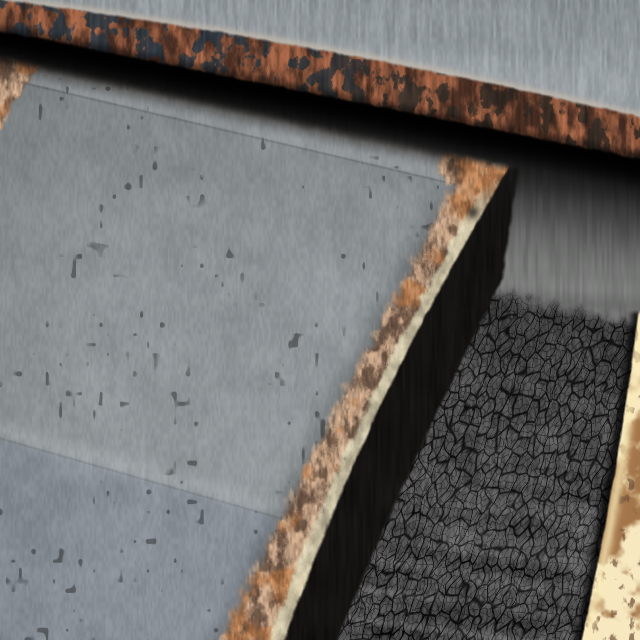
A WebGL 2 fragment shader for this texture:

```glsl
#version 300 es
precision highp float;
// Weathered slab with a rusty rim, under a rusted beam and beside cracked timber.
// Curved boundaries split the canvas into parts, painted back to front;
// value noise gives rust and grain, stretched Voronoi cells give the cracks.
uniform vec2 u_resolution;
out vec4 fragColor;

float hash(vec2 p) {
  vec3 q = fract(p.xyx * 0.1031);
  q += dot(q, q.yzx + 33.33);
  return fract((q.x + q.y) * q.z);
}

float noise(vec2 p) {
  vec2 i = floor(p), f = fract(p);
  f = f * f * (3.0 - 2.0 * f);
  return mix(mix(hash(i), hash(i + vec2(1, 0)), f.x),
             mix(hash(i + vec2(0, 1)), hash(i + 1.0), f.x), f.y);
}

float fbm(vec2 p) {
  float sum = 0.0, amp = 0.53;
  for (int i = 0; i < 4; i++) {
    sum += amp * noise(p);
    p = p * 2.03 + 17.3;
    amp *= 0.5;
  }
  return sum;
}

// Gap between the two nearest cell centres: near zero on a crack
float crackGap(vec2 p) {
  float near = 9.0, second = 9.0;
  for (int k = 0; k < 9; k++) {
    vec2 c = floor(p) + vec2(k % 3, k / 3) - 1.0;
    float d = length(p - c - 0.1 - 0.8 * vec2(hash(c), hash(c + 71.7)));
    second = min(second, max(near, d));
    near = min(near, d);
  }
  return second - near;
}

// Smooth coverage where d is positive
float cover(float d, float soft) {
  float w = soft + 0.8 / u_resolution.y;
  return smoothstep(-w, w, d);
}

float line(float d, float width) { return exp(-d * d / (width * width)); }

void main() {
  vec2 p = gl_FragCoord.xy / u_resolution;
  float x = p.x, y = p.y, down = 1.0 - y;
  float coarse = fbm(p * 22.0), medium = fbm(p * vec2(75, 50) + 9.0);
  float fine = noise(p * vec2(330, 110)) - 0.5, streak = noise(p * vec2(260, 22)) - 0.5;
  float rough = (medium - 0.5) * 0.012;

  // Boundaries
  float underBeam = down - 0.048 - 0.2 * x;
  float overBeam = x * (0.13 + 0.053 * x) - down;
  float intoSlab = down - 0.091 - 0.217 * x + 0.3 * rough;
  float rimIn = x - 0.345 - y * (0.48 + 0.051 * y);
  float rimOut = x - 0.445 - y * (0.346 + 0.175 * y);
  float faceEdge = min(0.527 + y * (0.407 + 0.088 * y), 0.703 + 0.145 * y);
  float intoPlank = x - 0.909 - y * (0.22 - 0.09 * y) + 0.3 * rough;

  // Shaded metal floor with horizontal sheen
  float sheen = noise(vec2(x * 2.0, (down - 0.06 * x) * 38.0));
  vec3 col = vec3(0.35, 0.355, 0.35) + 0.1 * sheen + 0.07 * streak;
  col *= mix(0.1, 1.08, smoothstep(0.0, 0.19, underBeam));

  // Cracked timber, leaning along its length
  vec2 lean = vec2(x - 0.32 * y, y + 0.12 * x) + 0.008 * noise(p * 60.0);
  vec3 timber = vec3(0.36, 0.355, 0.36) * (0.7 + 0.4 * coarse + 0.35 * fine);
  timber *= mix(0.28, 1.0, smoothstep(0.0, 0.19, crackGap(lean * vec2(62, 33)) + 0.12 * coarse - 0.06));
  timber *= mix(0.62, 1.0, smoothstep(0.0, 0.22, crackGap(lean * vec2(120, 75))));
  float rows = noise(vec2(x * 5.0, (down - 0.13 * x) * 85.0));
  timber += 0.16 * (rows - 0.45) * smoothstep(0.4, 0.1, y);
  timber *= 1.0 - 0.25 * smoothstep(0.35, 0.55, y);
  col = mix(col, timber, cover(down - 0.28 - 0.23 * x + 2.0 * rough, 0.014));

  // Sunlit plank
  vec3 plank = mix(vec3(0.64, 0.46, 0.29), vec3(0.97, 0.91, 0.75), smoothstep(0.32, 0.53, coarse));
  plank = mix(plank, vec3(0.43, 0.31, 0.22), 0.7 * smoothstep(0.59, 0.72, medium));
  plank = mix(plank, vec3(0.98, 0.92, 0.72), 0.7 * line(intoPlank - 0.008, 0.009));
  float plankEnd = cover(0.512 - y, 0.004);
  col *= 1.0 - 0.75 * plankEnd * line(intoPlank + 0.004, 0.01);
  col = mix(col, plank, cover(intoPlank, 0.001) * plankEnd);

  // Slab side in deep shadow
  vec3 face = vec3(0.065, 0.06, 0.052) + 0.035 * streak + 0.025 * coarse;
  col = mix(col, face, cover(faceEdge - x + 0.4 * rough, 0.003) * cover(0.738 - y, 0.004));

  // Slab surface: painted grey, seams, pits
  vec3 slab = vec3(0.505, 0.527, 0.538) + 0.08 * coarse + 0.05 * fine;
  slab += 0.035 * fbm(p * vec2(90, 14)) - 0.017;
  slab *= 1.03 - 0.13 * smoothstep(0.5, 0.95, y) - 0.05 * smoothstep(0.2, 0.0, x);
  float seamHigh = down - 0.121 - 0.235 * x, seamLow = down - 0.685 - 0.285 * x;
  slab += 0.05 * cover(-seamHigh, 0.003) - 0.09 * line(seamHigh, 0.002);
  slab += 0.045 * line(seamLow + 0.014, 0.017) - 0.06 * line(seamLow, 0.002);
  slab -= vec3(0.03, 0.027, 0.01) * cover(seamLow, 0.005);
  float pits = smoothstep(0.82, 0.93, noise(p * vec2(95, 65) + 31.0));
  slab *= 1.0 - 0.35 * pits * smoothstep(0.5, 0.7, noise(p * 17.0));
  slab *= 1.0 - 0.16 * line(rimIn, 0.022);

  // Bare rusty rim, torn corners and pale outer lip
  vec3 rim = mix(vec3(0.41, 0.32, 0.26), vec3(0.76, 0.63, 0.52), smoothstep(0.3, 0.65, medium));
  rim = mix(rim, vec3(0.72, 0.45, 0.25), 0.6 * smoothstep(0.5, 0.7, coarse));
  rim *= 1.0 + 0.3 * fine;
  float corner = 0.058 - length((p - vec2(0.755, 0.738)) * vec2(0.85, 1.5));
  float bare = max(cover(rimIn + 2.0 * rough, 0.009), cover(corner + 2.0 * rough, 0.004));
  slab = mix(slab, rim, max(bare, cover(0.195 - down - 1.45 * x + 3.0 * rough, 0.007)));
  float lip = cover(rimOut + 0.022 + 1.4 * rough, 0.004) * smoothstep(0.73, 0.66, y);
  slab = mix(slab, vec3(0.8, 0.77, 0.66) * (0.72 + 0.5 * medium), 0.9 * lip);
  slab *= 1.0 - 0.6 * line(length(p - vec2(0.739, 0.668)), 0.01);

  // Shade cast over the back of the slab
  float lit = max(smoothstep(-0.012, 0.03, intoSlab), smoothstep(0.68, 0.74, x));
  slab *= mix(vec3(0.38, 0.34, 0.31), vec3(1), lit);
  col = mix(col, slab, cover(intoSlab, 0.009) * cover(0.4 * rough - rimOut, 0.002));
  col *= mix(0.12, 1.0, smoothstep(0.012, 0.055, underBeam));

  // Rusted beam front with dark and blue flakes
  float flakes = fbm(p * vec2(75, 32)), chips = fbm(p * vec2(55, 40) + 53.0);
  vec3 rust = mix(vec3(0.27, 0.17, 0.13), vec3(0.6, 0.37, 0.26), smoothstep(0.25, 0.7, flakes));
  vec3 chip = mix(vec3(0.13, 0.2, 0.25), vec3(0.17, 0.15, 0.13), smoothstep(0.35, 0.75, x));
  rust = mix(rust, chip, 0.8 * smoothstep(0.5, 0.62, chips)) * (1.0 + 0.36 * streak);
  rust *= 0.55 + 0.45 * smoothstep(0.0, 0.018, -underBeam);
  col = mix(col, rust, cover(0.4 * rough - underBeam, 0.002));

  // Beam top: brushed grey with pale bands and a worn edge
  float bands = noise(vec2(x * 1.5, (down - 0.09 * x) * 24.0 + 6.0));
  vec3 top = vec3(0.56, 0.585, 0.6) + 0.13 * (bands - 0.45) * smoothstep(0.1, 0.7, x);
  top += 0.09 * streak + 0.05 * fine;
  top = mix(top, vec3(0.76, 0.72, 0.67), 0.7 * line(overBeam - 0.003, 0.007));
  fragColor = vec4(mix(col, top, cover(overBeam + 0.4 * rough, 0.002)), 1);
}
```
